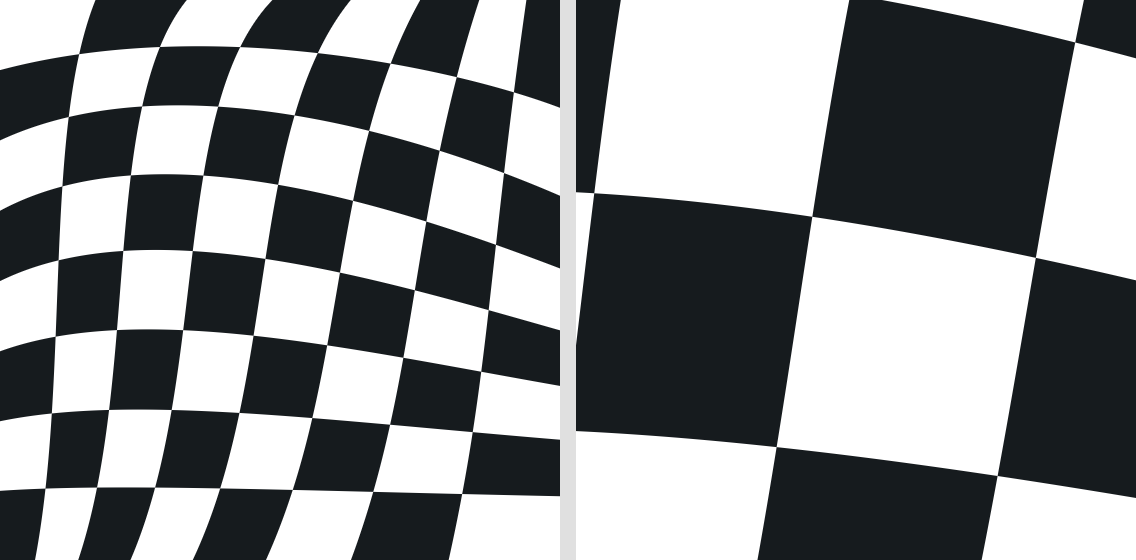
Left, the full canvas; right, a detail of the centre.
A Shadertoy shader for this pattern:

```glsl
// An 8 by 8 two-tone checkerboard bent like a waving flag.
// A cubic patch maps flat board coordinates to the canvas; each pixel
// inverts it by Newton steps, then takes the antialiased checker colour.

#define CELLS 8.0
#define NEWTON_STEPS 8
#define LIGHT vec3(1.0)
#define DARK vec3(0.086, 0.104, 0.117)
#define SWAY vec4(0.1263, -0.5543, 0.7266, -0.4544)
#define SKEW vec4(0.0594, 0.2430, -0.6720, 0.3350)
#define WAVE vec4(0.0, -3.096, 6.049, -2.25)
#define LOWER_SAG 0.016

// Cubic with coefficients in rising order.
float cubic(vec4 c, float t) {
    return c.x + t * (c.y + t * (c.z + t * c.w));
}

// Flat board position (y down) to its bent position on the canvas.
vec2 bend(vec2 q) {
    float bulge = 4.0 * q.x * (1.0 - q.x);
    float sideways = bulge * (cubic(SWAY, q.y) + cubic(SKEW, q.y) * (q.x - 0.5));
    float pinned = q.y * (1.0 - q.y);
    float drop = pinned * ((1.0 - q.y) * cubic(WAVE, q.x) + q.y * LOWER_SAG);
    return q + vec2(sideways, drop);
}

// Inverse Jacobian of the bend, by central differences.
mat2 unbendSlope(vec2 q) {
    const vec2 h = vec2(0.002, 0.0);
    vec2 alongX = (bend(q + h.xy) - bend(q - h.xy)) / (2.0 * h.x);
    vec2 alongY = (bend(q + h.yx) - bend(q - h.yx)) / (2.0 * h.x);
    return inverse(mat2(alongX, alongY));
}

// Canvas position back to the flat board.
vec2 unbend(vec2 p) {
    vec2 q = p;
    for (int i = 0; i < NEWTON_STEPS; i++) {
        q -= unbendSlope(q) * (bend(q) - p);
        q = clamp(q, -0.05, 1.05);
    }
    return q;
}

// Signed distance to the nearest grid line, changing sign in each cell.
vec2 stripes(vec2 q) {
    vec2 phase = fract(q * CELLS * 0.5 + 0.25);
    return (abs(phase - 0.5) - 0.25) * 2.0 / CELLS;
}

void mainImage(out vec4 fragColor, in vec2 fragCoord) {
    vec2 p = fragCoord / iResolution.xy;
    p.y = 1.0 - p.y;
    float pixel = 1.0 / min(iResolution.x, iResolution.y);

    // Scale board distances to canvas distances for even edge smoothing.
    vec2 q = unbend(p);
    mat2 gradients = transpose(unbendSlope(q));
    vec2 stretch = vec2(length(gradients[0]), length(gradients[1]));
    vec2 side = clamp(2.0 * stripes(q) / (stretch * pixel), -1.0, 1.0);

    float checker = 0.5 + 0.5 * side.x * side.y;
    fragColor = vec4(mix(DARK, LIGHT, checker), 1.0);
}
```
